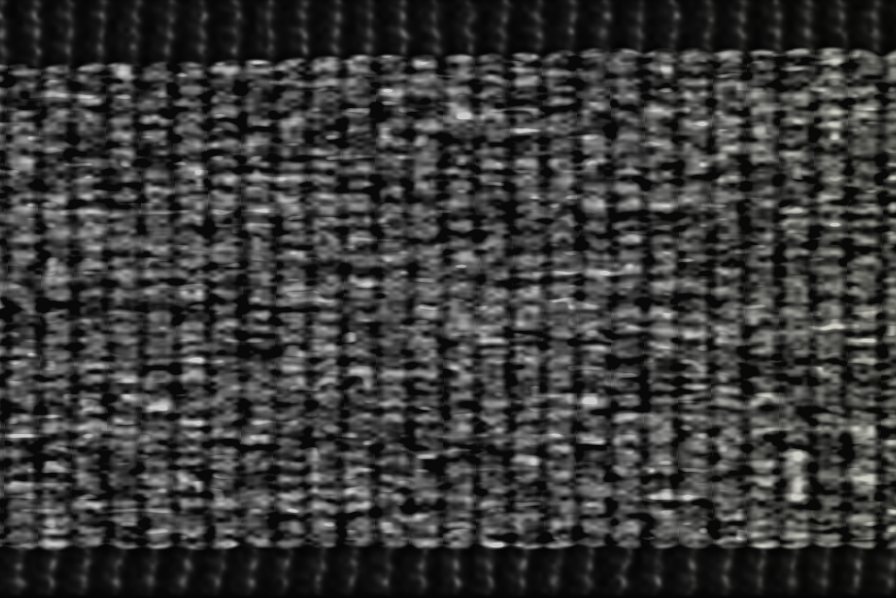
This texture is drawn by a WebGL 2 fragment shader. Its source:

```glsl
#version 300 es
precision highp float;
// Grey woven webbing: a ribbed, speckled weave between two dark ribbed borders.

uniform vec2 u_resolution;
out vec4 fragColor;

float hash(vec2 p) {
    vec3 q = fract(vec3(p.xyx) * 0.1031);
    q += dot(q, q.yzx + 33.33);
    return fract((q.x + q.y) * q.z);
}

float noise(vec2 p) {
    vec2 i = floor(p), f = fract(p);
    f = f * f * (3.0 - 2.0 * f);
    return mix(mix(hash(i), hash(i + vec2(1, 0)), f.x),
               mix(hash(i + vec2(0, 1)), hash(i + vec2(1, 1)), f.x), f.y);
}

// Speckled weave; rib.x is the offset from the rib centre, rib.y its index.
float weave(vec2 p, vec2 rib) {
    float bow = rib.x * rib.x;
    float row = p.y * 38.0 + 0.25 * bow + 0.5 * hash(vec2(rib.y, 7.0))
              + 1.3 * noise(vec2(rib.y * 0.7, p.y * 13.0))
              + 0.35 * (noise(p * vec2(50.0, 30.0)) - 0.5);
    float knot = hash(vec2(rib.y, floor(row) + 50.0));
    float bead = cos(6.2832 * (fract(row) - 0.5));

    // Fine fibres run across the ribs; small patches vary the yarn.
    vec2 q = vec2(p.x * 35.6 + 0.31, p.y + 0.004 * noise(p * vec2(40.0, 20.0)));
    float fibre = 0.55 * noise(q * vec2(1.0, 95.0)) + 0.45 * noise(q * vec2(2.3, 150.0) + 31.0);
    float patchy = noise(p * vec2(24.0, 38.0) + 11.0);
    float line = noise(p * vec2(4.5, 70.0) + 73.0);
    float gap = smoothstep(0.2, 0.47, abs(rib.x));

    float tone = 0.305 + bead * (0.05 + 0.13 * knot) * (1.0 - 0.6 * gap)
               + 0.66 * (fibre - 0.5) + 0.14 * (patchy - 0.5)
               + 0.18 * (line - 0.5) + 0.10 * (knot - 0.5) * (1.0 - gap);
    tone -= gap * (0.12 + 0.16 * noise(p * vec2(30.0, 45.0) + 5.0));

    // Bright loose strands and long dark seams.
    float strand = noise(vec2(q.x * 0.9, q.y * 88.0) + 140.0);
    tone += 0.32 * smoothstep(0.70, 0.98, strand) * (1.0 - 0.5 * gap);
    float wander = 0.010 * (noise(vec2(p.x * 14.0, 3.0)) - 0.5);
    float seam = exp(-pow((p.y - 0.482 + wander) / 0.006, 2.0)) * smoothstep(0.75, 0.4, p.x);
    seam += 0.7 * exp(-pow((p.y - 0.252 - wander) / 0.006, 2.0));
    seam += 0.5 * exp(-pow((p.y - 0.635 + wander) / 0.005, 2.0));
    return tone - 0.17 * seam;
}

// Dark border: rounded cords, each with a broken highlight down one flank.
float border(vec2 p, vec2 rib) {
    float lean = p.y > 0.5 ? 0.36 : -0.12 + 2.0 * (p.y - 0.045);
    float side = rib.x - lean + 0.16 * (noise(vec2(p.x * 20.0, p.y * 45.0)) - 0.5);
    side -= floor(side + 0.5);
    float shine = exp(-pow(side / 0.12, 2.0));
    float body = 0.5 + 0.5 * cos(6.2832 * (side + 0.12));
    float turn = 0.5 + 0.5 * cos(6.2832 * (p.y * 36.0 + 0.8 * side));
    float grain = noise(p * vec2(90.0, 80.0));
    float rim = smoothstep(0.0, 0.02, p.y) * smoothstep(1.01, 0.99, p.y);
    return 0.02 + rim * (shine * (0.07 + 0.22 * turn * grain)
         + body * (0.03 + 0.08 * turn * grain) + 0.03 * grain);
}

void main() {
    vec2 p = gl_FragCoord.xy / u_resolution.y;
    float across = gl_FragCoord.x / u_resolution.x;

    // Vertical ribs, slightly wavering along their length.
    float u = p.x / 0.05625 - 0.19 + 0.16 * (noise(p * vec2(4.0, 9.0)) - 0.5);
    vec2 rib = vec2(fract(u) - 0.5, floor(u));

    // Scalloped boundaries; the upper one rises toward the right.
    float arch = 0.022 * rib.x * rib.x;
    float ragged = 0.008 * (noise(vec2(u, 19.0)) - 0.5);
    float top = mix(0.893, 0.917, smoothstep(0.0, 0.8, across)) - arch + ragged;
    float bottom = 0.083 + arch + ragged;
    float inside = smoothstep(-0.004, 0.004, top - p.y) * smoothstep(-0.004, 0.004, p.y - bottom);

    // A bright last loop on each edge, with shadow just beyond it.
    float loops = exp(-pow((top - p.y - 0.007) / 0.006, 2.0))
                + exp(-pow((p.y - bottom - 0.007) / 0.006, 2.0));
    float cloth = weave(p, rib) + 0.16 * loops * (1.0 - 2.2 * abs(rib.x));
    float shade = smoothstep(0.0, 0.02, max(p.y - top, bottom - p.y));
    float cord = border(p, rib) * mix(0.45, 1.0, shade);

    float tone = mix(cord, clamp(cloth, 0.03, 0.8), inside);
    vec3 tint = mix(vec3(1.0), vec3(1.01, 1.01, 0.96), smoothstep(0.65, 1.0, across));
    fragColor = vec4(tone * tint, 1.0);
}
```
